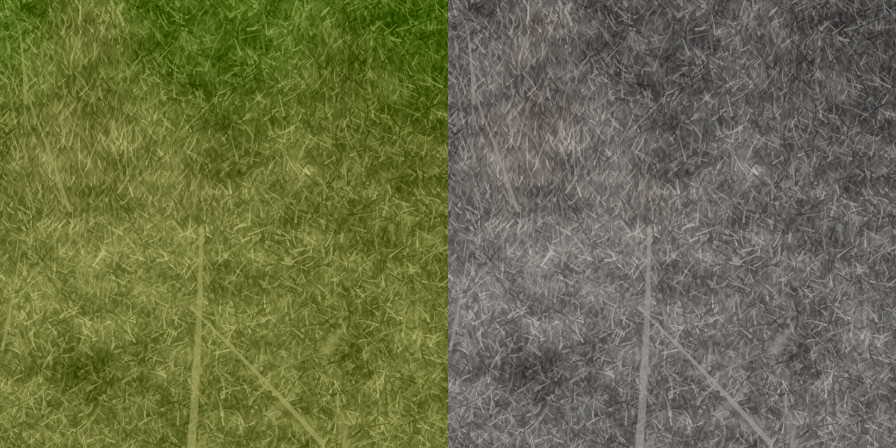
Write a WebGL 2 fragment shader that draws this texture.

```glsl
#version 300 es
precision highp float;
uniform vec2 u_resolution;
out vec4 fragColor;

vec4 hash4(vec2 p) {
  vec4 q = fract(p.xyxy * vec4(0.1031, 0.1030, 0.0973, 0.1099));
  q += dot(q, q.wzxy + 33.33);
  return fract((q.xxyz + q.yzzw) * q.zywx);
}

float gradientNoise(vec2 p) {
  vec2 cell = floor(p), f = p - cell, u = f * f * (3.0 - 2.0 * f);
  vec4 corner;
  for (int i = 0; i < 4; i++) {
    vec2 o = vec2(i & 1, i >> 1);
    float angle = 6.2832 * hash4(cell + o + 40.0).x;
    corner[i] = dot(vec2(cos(angle), sin(angle)), f - o);
  }
  return mix(mix(corner.x, corner.y, u.x), mix(corner.z, corner.w, u.x), u.y);
}

float blob(vec2 p, vec2 center, vec2 radius) {
  vec2 d = (p - center) / radius;
  return exp(-dot(d, d));
}

// Coverage of a bowed stem that tapers from a to b
float stem(vec2 p, vec2 a, vec2 b, float width, float bow, float soft) {
  vec2 axis = b - a;
  float t = clamp(dot(p - a, axis) / dot(axis, axis), 0.0, 1.0);
  vec2 normal = vec2(axis.y, -axis.x);
  float d = length(p - a - axis * t - normal * bow * 4.0 * t * (1.0 - t));
  float w = width * (1.0 - 0.6 * t);
  return 1.0 - smoothstep(w - soft, w + soft, d);
}

// paint.x is brightness, paint.y is dryness
void addBlades(vec2 p, float cells, float seed, float lawn, float spread, float strength, float soft, inout vec2 paint) {
  vec2 q = p * cells;
  for (int y = -1; y <= 1; y++)
    for (int x = -1; x <= 1; x++) {
      vec2 id = floor(q) + vec2(x, y);
      vec4 r = hash4(id + seed * 17.3 + 60.0);
      vec4 s = hash4(id + seed * 31.7 + 190.0);
      float lean = (r.z - 0.5) * spread;
      vec2 reach = vec2(sin(lean), cos(lean)) * (0.3 + 0.35 * r.w);
      vec2 root = id + r.xy;
      float cover = stem(q, root - reach, root + reach, 0.0023 * cells, (s.x - 0.5) * 0.16, soft * cells);
      float tone = lawn + mix(-0.48, 0.68, s.y * (0.4 + 0.6 * s.y));
      paint = mix(paint, vec2(tone, s.z * s.z), cover * strength * (0.5 + 0.5 * s.w));
    }
}

void addStem(vec2 p, vec2 a, vec2 b, float width, float strength, float soft, inout vec2 paint) {
  float cover = stem(p, a, b, width, 0.01, soft);
  paint = mix(paint, vec2(0.98, 0.7), cover * strength);
}

void main() {
  vec2 uv = gl_FragCoord.xy / u_resolution;
  float dry = step(0.5, uv.x);
  vec2 p = vec2(fract(uv.x * 2.0), uv.y);
  float soft = 0.7 / u_resolution.y;

  // Broad light and dry tufts
  float tuft = blob(p, vec2(0.18, 0.67), vec2(0.17, 0.18));
  tuft += 0.8 * blob(p, vec2(0.20, 0.94), vec2(0.10, 0.10));
  tuft += 0.6 * blob(p, vec2(0.46, 0.57), vec2(0.07, 0.08));
  tuft += 0.5 * blob(p, vec2(0.76, 0.82), vec2(0.10, 0.16));
  tuft = min(tuft, 1.0);
  float lawn = 0.53 + 0.14 * tuft - 0.16 * smoothstep(0.4, 1.0, p.y);
  lawn += 0.13 * blob(p, vec2(0.30, 0.36), vec2(0.38, 0.20));
  lawn -= 0.26 * blob(p, vec2(0.19, 0.16), vec2(0.13, 0.06));
  lawn -= 0.20 * blob(p, vec2(0.98, 0.92), vec2(0.20, 0.16));
  lawn -= 0.15 * blob(p, vec2(0.96, 0.52), vec2(0.20, 0.20));
  lawn -= 0.12 * blob(p, vec2(0.53, 0.84), vec2(0.16, 0.09));
  lawn -= 0.12 * blob(p, vec2(0.02, 0.58), vec2(0.06, 0.14));
  lawn += 0.28 * gradientNoise(p * vec2(7.0, 12.0));
  lawn += 0.28 * gradientNoise(p * vec2(17.0, 27.0) + 9.0);

  // Matted thatch under crossing blades
  float grain = gradientNoise(p * vec2(110.0, 75.0) + 30.0);
  vec2 paint = vec2(lawn - 0.14 + 0.5 * grain, 0.2);
  float spread = mix(2.8, 1.3, tuft);
  for (int i = 0; i < 11; i++)
    addBlades(p, 46.0 - 2.3 * float(i), float(i), lawn, spread, 0.85, soft, paint);

  // Long upright straws, densest in the tufts
  for (int i = 0; i < 4; i++)
    addBlades(p, 16.0 - 1.5 * float(i), float(i) + 13.0, lawn + 0.12, 0.9, 0.2 + 0.5 * tuft, soft, paint);

  // Tall stalks and the slanting straw
  addStem(p, vec2(0.057, 0.77), vec2(0.045, 0.93), 0.004, 0.65, soft, paint);
  addStem(p, vec2(0.155, 0.53), vec2(0.055, 0.80), 0.004, 0.6, soft, paint);
  addStem(p, vec2(0.40, 0.70), vec2(0.49, 0.79), 0.003, 0.5, soft, paint);
  addStem(p, vec2(0.005, 0.22), vec2(0.045, 0.44), 0.004, 0.6, soft, paint);
  addStem(p, vec2(0.72, 0.01), vec2(0.43, 0.31), 0.006, 0.75, soft, paint);
  addStem(p, vec2(0.425, -0.02), vec2(0.449, 0.49), 0.010, 0.65, soft * 1.5, paint);

  // Blurred seed heads close to the viewer
  addStem(p, vec2(0.73, 0.22), vec2(0.775, 0.28), 0.012, 0.5, 0.008, paint);
  addStem(p, vec2(0.56, 0.17), vec2(0.60, 0.21), 0.009, 0.4, 0.008, paint);
  addStem(p, vec2(0.61, 0.08), vec2(0.66, 0.13), 0.013, 0.5, 0.008, paint);
  addStem(p, vec2(0.775, -0.02), vec2(0.758, 0.08), 0.011, 0.5, 0.008, paint);

  // Lush and withered palettes
  float tone = clamp(paint.x, -0.2, 1.3);
  float straw = clamp(paint.y * 0.6 + tuft * 0.35, 0.0, 1.0);
  vec3 lush = mix(vec3(0.25, 0.295, 0.05), vec3(0.62, 0.63, 0.37), tone);
  lush += straw * vec3(0.04, 0.0, 0.03);
  lush += vec3(-0.06, 0.015, -0.05) * smoothstep(0.6, 1.0, p.y) * (1.0 - tuft);
  vec3 withered = mix(vec3(0.245, 0.245, 0.245), vec3(0.61, 0.605, 0.59), tone);
  withered += straw * vec3(0.045, 0.0, -0.03);
  fragColor = vec4(mix(lush, withered, dry), 1.0);
}
```
